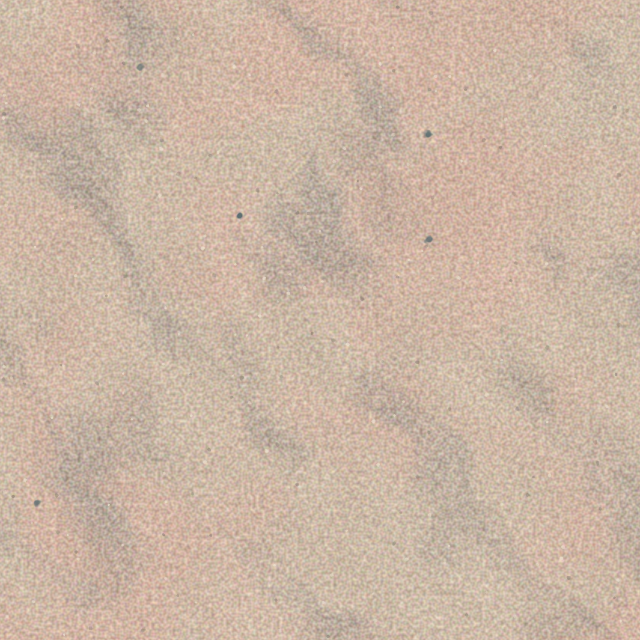
Write a WebGL 2 fragment shader that draws this texture.

```glsl
#version 300 es
precision highp float;
precision highp int;

uniform vec2 u_resolution;
out vec4 fragColor;

// Stone colours
const vec3 TAN = vec3(0.805, 0.735, 0.660);
const vec3 PINK = vec3(0.825, 0.710, 0.642);
const vec3 GREY = vec3(0.690, 0.640, 0.595);
const vec3 CREVICE = vec3(0.480, 0.440, 0.400);
const vec3 PIT = vec3(0.300, 0.390, 0.410);
const vec3 FLECK = vec3(0.930, 0.890, 0.820);

// Sizes are cells across the canvas
const vec2 BED_DIRECTION = vec2(0.64, -0.77);
const vec2 STREAK_SCALE = vec2(3.2, 8.5);
const vec2 CREVICE_SCALE = vec2(9.0, 24.0);
const float CLOUD_SCALE = 3.6;
const float WARP_SCALE = 5.0;
const float WARP_AMOUNT = 0.05;
const float GRAIN_SCALE = 215.0;
const float TINT_SCALE = 165.0;
const float GRAIN_CONTRAST = 0.120;
const float TINT_CONTRAST = 0.055;

const float TAU = 6.28319;

vec3 hash3(vec2 cell, uint seed) {
    uvec3 v = uvec3(uvec2(ivec2(cell)), seed);
    v = v * 1664525u + 1013904223u;
    v.x += v.y * v.z;
    v.y += v.z * v.x;
    v.z += v.x * v.y;
    v ^= v >> 16u;
    v.x += v.y * v.z;
    v.y += v.z * v.x;
    v.z += v.x * v.y;
    return vec3(v >> 8u) * exp2(-24.0);
}

float cornerSlope(vec2 cell, vec2 offset, uint seed) {
    float angle = TAU * hash3(cell, seed).x;
    return dot(vec2(cos(angle), sin(angle)), offset);
}

// Gradient noise, roughly -1 to 1
float gradientNoise(vec2 p, uint seed) {
    vec2 cell = floor(p);
    vec2 f = p - cell;
    vec2 w = f * f * f * (f * (f * 6.0 - 15.0) + 10.0);
    vec2 e = vec2(1.0, 0.0);
    float low = mix(cornerSlope(cell, f, seed), cornerSlope(cell + e.xy, f - e.xy, seed), w.x);
    float high = mix(cornerSlope(cell + e.yx, f - e.yx, seed), cornerSlope(cell + e.xx, f - e.xx, seed), w.x);
    return 1.4 * mix(low, high, w.y);
}

float fractalNoise(vec2 p, uint seed) {
    float sum = 0.0;
    float amplitude = 0.85;
    for (uint i = 0u; i < 4u; i++) {
        sum += amplitude * gradientNoise(p, seed + i);
        p = p * 2.03 + 7.3;
        amplitude *= 0.52;
    }
    return sum;
}

// Scattered round marks, at most one per cell
float specks(vec2 uv, float cells, float chance, float radius, uint seed) {
    vec2 cell = floor(uv * cells);
    vec3 place = hash3(cell, seed);
    vec3 look = hash3(cell, seed + 1u);
    vec2 offset = (uv * cells - cell - mix(vec2(0.2), vec2(0.8), place.xy)) / cells;
    float size = radius * mix(0.6, 1.1, look.x);
    float ragged = length(offset) + 0.35 * size * gradientNoise(uv / radius, seed);
    float mark = 1.0 - smoothstep(0.45 * size, 1.25 * size, ragged);
    return mark * step(place.z, chance) * mix(0.6, 1.0, look.y);
}

void main() {
    vec2 uv = gl_FragCoord.xy / min(u_resolution.x, u_resolution.y);

    // Warped coordinates along and across the bedding
    vec2 warp = vec2(fractalNoise(uv * WARP_SCALE, 11u), fractalNoise(uv * WARP_SCALE, 21u));
    vec2 p = uv + WARP_AMOUNT * warp;
    vec2 bed = vec2(dot(p, BED_DIRECTION), dot(p, vec2(-BED_DIRECTION.y, BED_DIRECTION.x)));

    // Soft pink clouds and grey streaks
    float cloud = fractalNoise(p * CLOUD_SCALE, 31u);
    float shade = fractalNoise(p * CLOUD_SCALE, 41u);
    float streak = fractalNoise(bed * STREAK_SCALE, 51u);
    float grey = smoothstep(-0.1, 0.95, 0.8 * streak + 0.55 * shade);
    vec3 color = mix(TAN, PINK, smoothstep(-0.4, 0.5, cloud));
    color = mix(color, GREY, grey);
    color += 0.02 * gradientNoise(bed * STREAK_SCALE * 2.0, 61u);

    // Short thin crevices inside the greyest streaks
    float ridge = abs(gradientNoise(bed * CREVICE_SCALE, 71u));
    float crevice = (1.0 - smoothstep(0.0, 0.14, ridge)) * smoothstep(0.35, 0.9, grey);
    crevice *= smoothstep(0.1, 0.6, gradientNoise(uv * 16.0, 81u));
    color = mix(color, CREVICE, 0.55 * crevice);

    // Fine sand grain with a slight tint per channel
    float grain = 0.75 * gradientNoise(uv * GRAIN_SCALE, 91u)
                + 0.45 * gradientNoise(uv * GRAIN_SCALE * 0.47, 92u);
    vec3 tint = vec3(gradientNoise(uv * TINT_SCALE, 101u),
                     gradientNoise(uv * TINT_SCALE, 102u),
                     gradientNoise(uv * TINT_SCALE, 103u));
    color += GRAIN_CONTRAST * (1.0 + 0.25 * grey) * grain + TINT_CONTRAST * tint;

    // Pale flecks, faint dark grains and a few blue-grey pits
    color = mix(color, FLECK, 0.75 * specks(uv, 45.0, 0.07, 0.0032, 111u));
    color = mix(color, CREVICE, 0.50 * specks(uv, 38.0, 0.08, 0.0036, 121u));
    color = mix(color, PIT, 0.90 * specks(uv, 7.0, 0.14, 0.0065, 131u));

    fragColor = vec4(clamp(color, 0.0, 1.0), 1.0);
}
```
